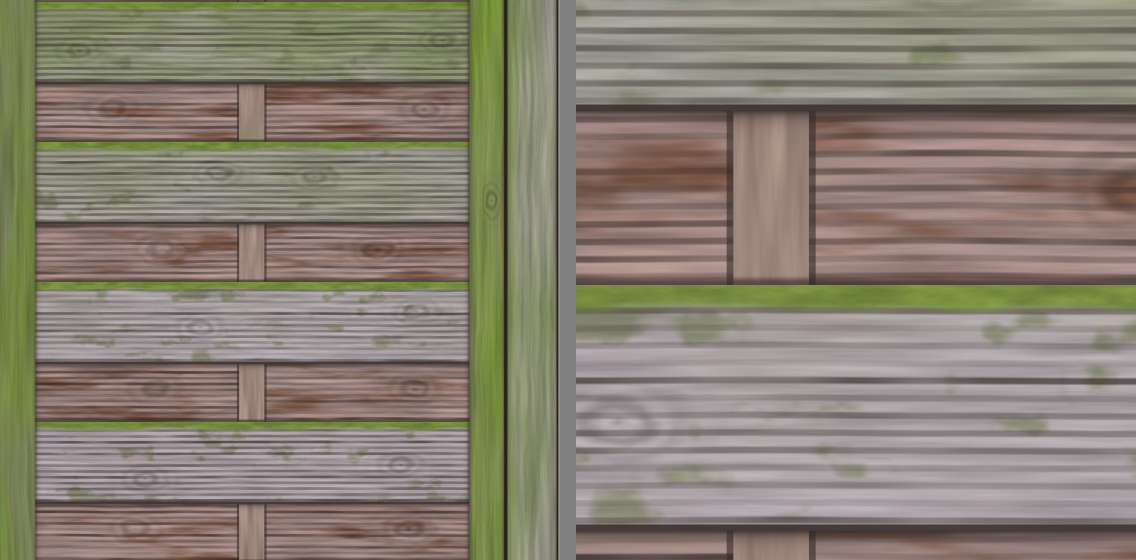
Left, the full canvas; right, a detail of the centre.
Reproduce this texture procedurally as a Shadertoy shader.

```glsl
// Weathered wooden fence: four ridged front boards alternate with recessed,
// redder boards and a centre batten, framed by mossy upright posts.
// Stretched noise makes the grain; ridges come from a repeated groove line.

const vec3 SILVER = vec3(0.69, 0.66, 0.69);
const vec3 RUSSET = vec3(0.61, 0.50, 0.47);
const vec3 STAIN  = vec3(0.43, 0.27, 0.19);
const vec3 BATTEN = vec3(0.62, 0.53, 0.49);
const vec3 MOSS   = vec3(0.43, 0.53, 0.20);
const vec3 LICHEN = vec3(0.50, 0.55, 0.37);
const vec3 OLIVE  = vec3(0.43, 0.46, 0.31);
const vec3 ASH    = vec3(0.59, 0.58, 0.54);
const vec3 SHADE  = vec3(0.20, 0.16, 0.15);

const float ROWS = 4.0;
const float FRONT_PART = 0.585;   // share of a row taken by the front board
const float GROOVES = 24.0;       // groove lines per row

float hash(vec2 p) {
    vec3 q = fract(vec3(p.xyx) * 0.1031);
    q += dot(q, q.yzx + 33.33);
    return fract((q.x + q.y) * q.z);
}

float noise(vec2 p) {
    vec2 i = floor(p), f = fract(p);
    f = f * f * (3.0 - 2.0 * f);
    return mix(mix(hash(i), hash(i + vec2(1, 0)), f.x),
               mix(hash(i + vec2(0, 1)), hash(i + vec2(1, 1)), f.x), f.y);
}

float fbm(vec2 p) {
    float sum = 0.0, amp = 0.53;
    for (int i = 0; i < 4; i++) {
        sum += amp * noise(p);
        p = p * 2.03 + 17.7;
        amp *= 0.5;
    }
    return sum;
}

// Smooth-edged interval from a to b
float band(float x, float a, float b, float aa) {
    return smoothstep(a - aa, a + aa, x) * (1.0 - smoothstep(b - aa, b + aa, x));
}

// Soft dark falloff from an edge
float falloff(float d, float reach) {
    return exp(-abs(d) / reach);
}

// Darkness of the groove lines; every line has its own depth and wear
float grooves(vec2 p, float g, float seed, float aa) {
    g += 0.16 * (noise(vec2(p.x * 9.0, seed)) - 0.5);
    float id = floor(g);
    float line = 1.0 - smoothstep(0.10, 0.23 + aa, abs(fract(g) - 0.5));
    float depth = mix(0.25, 0.85, hash(vec2(id, seed + 3.0)));
    depth *= 0.75 + 0.25 * mod(id, 2.0);
    return line * depth * (0.6 + 0.6 * noise(vec2(p.x * 24.0, id + seed * 31.0)));
}

// Ring-shaped grain around a knot, fading outward
float knot(vec2 p, vec2 centre, vec2 size) {
    vec2 q = (p - centre) / size;
    float r = length(q) + 0.35 * fbm(q * 2.0 + centre * 40.0);
    return (0.5 + 0.5 * sin(r * 13.0)) * exp(-r * r * 1.1);
}

vec3 frontBoard(vec2 p, float s, float row, float aa) {
    float grain = fbm(p * vec2(14.0, 190.0));
    float patches = fbm(p * vec2(9.0, 22.0) + row * 5.0);
    float damp = clamp(0.85 - 0.34 * row, 0.06, 0.85);
    vec3 c = mix(SILVER, RUSSET, 0.10 * row * patches);
    c = mix(c, LICHEN, clamp(damp * (0.45 + patches) - 0.25 * s, 0.0, 0.85));
    c = mix(c, OLIVE, 0.55 * smoothstep(0.62, 0.8, fbm(p * vec2(22.0, 36.0) + 8.0)));
    c *= 0.84 + 0.32 * grain;
    for (int i = 0; i < 2; i++) {
        float k = float(i);
        vec2 centre = vec2(0.14 + 0.38 * k + 0.28 * hash(vec2(row, k)),
                           1.0 - (row + 0.2 + 0.25 * hash(vec2(k, row + 9.0))) / ROWS);
        c *= 1.0 - 0.24 * knot(p, centre, vec2(0.045, 0.025));
    }
    c = mix(c, SHADE, 0.75 * grooves(p, s * GROOVES, row, aa * GROOVES));
    float ragged = 0.052 + 0.018 * (noise(vec2(p.x * 30.0, row)) - 0.5);
    vec3 mossy = MOSS * (0.82 + 0.4 * fbm(p * vec2(50.0, 160.0)));
    c = mix(c, mossy, 0.9 * (1.0 - smoothstep(ragged - 0.015, ragged + 0.015, s)));
    return mix(c, SHADE, 0.85 * band(s, FRONT_PART - 0.015, 1.0, aa));
}

vec3 backBoard(vec2 p, float s, float row, float aa) {
    float side = step(0.45, p.x);
    float grain = fbm(p * vec2(11.0, 150.0) + side * 7.0);
    float stain = fbm(p * vec2(8.0, 45.0) + vec2(side * 13.0, row * 3.0));
    vec3 c = mix(RUSSET, SILVER, 0.28 * noise(p * vec2(7.0, 60.0) + 4.0));
    c = mix(c, STAIN, 0.75 * smoothstep(0.50, 0.80, stain));
    c *= 0.78 + 0.46 * grain;
    vec2 centre = vec2(0.2 + 0.46 * side + 0.1 * hash(vec2(row, side)), 1.0 - (row + 0.78) / ROWS);
    c *= 1.0 - 0.25 * knot(p, centre, vec2(0.05, 0.03));
    c = mix(c, SHADE, 0.8 * grooves(p, s * GROOVES, row + 20.0 + side * 6.0, aa * GROOVES));

    // Centre batten and the thin gaps beside it
    vec3 bar = BATTEN * (0.78 + 0.42 * fbm(p * vec2(130.0, 12.0)));
    bar = mix(bar, LICHEN, 0.5 * smoothstep(0.88, 1.0, s) * step(row, 0.5));
    float px = aa / ROWS;
    c = mix(c, SHADE, 0.6 * band(p.x, 0.423, 0.476, px));
    c = mix(c, bar, band(p.x, 0.427, 0.472, px));
    c = mix(c, SHADE, 0.85 * falloff(s - FRONT_PART, 0.018));
    return mix(c, SHADE, 0.65 * smoothstep(0.975, 0.995, s));
}

// Upright post between x = a and x = b, with lengthwise grain
vec3 post(vec2 p, float a, float b, vec3 wood, vec3 growth, float cover) {
    float bend = 0.012 * fbm(p * vec2(4.0, 6.0));
    float grain = fbm(vec2((p.x + bend) * 150.0, p.y * 7.0));
    float patches = fbm(p * vec2(24.0, 6.0) + a * 50.0);
    vec3 c = mix(wood, growth, clamp(cover + 1.6 * (patches - 0.5), 0.0, 1.0));
    c *= 0.80 + 0.40 * grain;
    return mix(c, SHADE, 0.5 * (falloff(p.x - a, 0.003) + falloff(p.x - b, 0.003)));
}

void mainImage(out vec4 fragColor, in vec2 fragCoord) {
    vec2 p = fragCoord / iResolution.xy;
    float px = 0.7 / min(iResolution.x, iResolution.y);

    // Panel rows, counted from the top
    float t = (0.997 - p.y) * ROWS;
    float row = max(floor(t), 0.0), s = fract(t), aa = px * ROWS;
    vec3 col = mix(frontBoard(p, s, row, aa), backBoard(p, s, row, aa),
                   smoothstep(FRONT_PART - aa, FRONT_PART + aa, s));
    col = mix(col, SHADE, 0.6 * (falloff(p.x - 0.064, 0.003) + falloff(p.x - 0.837, 0.003)));

    // Frame posts, a dark gap, and the outer post
    vec3 left = post(p, -0.02, 0.064, OLIVE * 1.05, MOSS, 0.25);
    vec3 right = post(p, 0.838, 0.900, OLIVE * 1.12, MOSS * 1.05, 0.35 + 0.4 * p.y);
    right *= 1.0 - 0.3 * knot(p, vec2(0.878, 0.642), vec2(0.018, 0.034));
    vec3 outer = post(p, 0.906, 0.994, ASH, LICHEN, 0.45);
    outer = mix(outer, MOSS, 0.6 * falloff(p.x - 0.911, 0.006));
    col = mix(col, left, band(p.x, -1.0, 0.063, px));
    col = mix(col, right, band(p.x, 0.838, 0.900, px));
    col = mix(col, SHADE * 0.8, band(p.x, 0.900, 2.0, px));
    col = mix(col, outer, band(p.x, 0.906, 0.994, px));
    col = mix(col, ASH, band(p.x, 0.997, 2.0, px));
    fragColor = vec4(clamp(col, 0.0, 1.0), 1.0);
}
```
